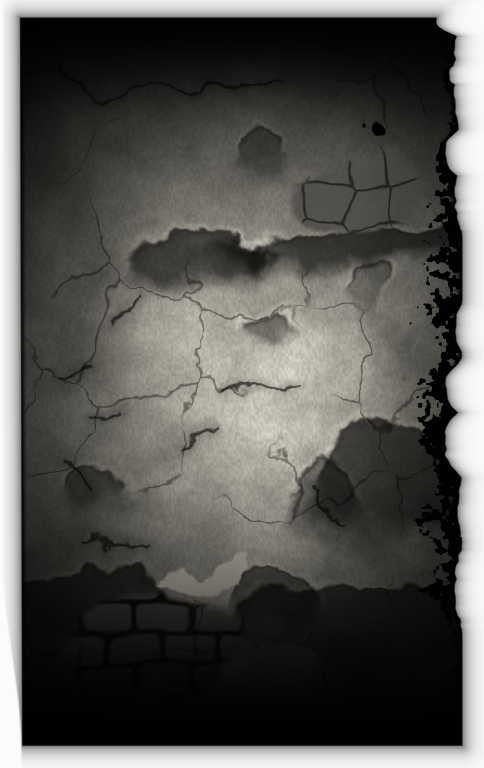
This texture is drawn by a Shadertoy shader. Its source:

```glsl
float hash(vec2 p) {
    p = fract(p * vec2(0.1031, 0.1137));
    p += dot(p, p.yx + 33.33);
    return fract((p.x + p.y) * p.x * 7.31);
}

float noise(vec2 p) {
    vec2 i = floor(p), f = fract(p);
    f = f * f * (3.0 - 2.0 * f);
    return mix(mix(hash(i), hash(i + vec2(1, 0)), f.x),
               mix(hash(i + vec2(0, 1)), hash(i + 1.0), f.x), f.y);
}

float fbm(vec2 p) {
    float sum = 0.0, amp = 0.516;
    for (int i = 0; i < 5; i++, amp *= 0.5) {
        sum += amp * noise(p);
        p = mat2(1.6, 1.2, -1.2, 1.6) * p + 7.3;
    }
    return sum;
}

// Zero along the joints between scattered cells
float cellJoint(vec2 p) {
    float near = 9.0, next = 9.0;
    for (int k = 0; k < 9; k++) {
        vec2 c = floor(p) + vec2(k % 3, k / 3) - 1.0;
        float d = length(c + 0.15 + 0.7 * vec2(hash(c), hash(c + 51.0)) - p);
        next = min(next, max(near, d));
        near = min(near, d);
    }
    return next - near;
}

float segment(vec2 p, vec2 a, vec2 b) {
    b -= a;
    p -= a;
    return length(p - b * clamp(dot(p, b) / dot(b, b), 0.0, 1.0));
}

float oval(vec2 p, vec2 centre, vec2 radius) {
    return (length((p - centre) / radius) - 1.0) * min(radius.x, radius.y);
}

// Torn right border, y measured downwards
float tornEdge(float y) {
    vec3 notches[10] = vec3[10](
        vec3(0.023, 0.033, 0.022), vec3(0.10, 0.010, 0.075), vec3(0.098, 0.018, 0.014),
        vec3(0.20, 0.022, 0.028), vec3(0.255, 0.009, 0.037), vec3(0.428, 0.009, 0.026),
        vec3(0.505, 0.021, 0.03), vec3(0.576, 0.022, 0.036), vec3(0.66, 0.005, 0.035),
        vec3(0.765, 0.009, 0.043));
    float bite = 0.0;
    for (int i = 0; i < 10; i++)
        bite = max(bite, notches[i].y * exp(-pow(abs(y - notches[i].x) / notches[i].z, 4.0)));
    return 0.602 - bite + 0.003 * (noise(vec2(y * 130.0, 3)) - 0.5) * step(0.001, bite);
}

float plaster(vec2 p) {
    vec2 w = p + 0.075 * (vec2(fbm(p * 15.0), fbm(p * 15.0 + 40.0)) - 0.5);
    // Central light and mottled surface
    vec2 g = (p - vec2(0.335, 0.475)) / vec2(0.275, 0.31), core = w - vec2(0.345, 0.475);
    float tone = 0.7 * exp(-dot(g, g)) + 0.09 * exp(-dot(core, core) / 0.004);
    tone *= 0.62 + 0.5 * fbm(w * 9.0) + 0.26 * fbm(p * 32.0 + 9.0);
    tone *= 0.93 + 0.14 * noise(p * vec2(420, 260));

    // Broken layers: crisp lip above, soft fade below
    vec4 layers[11] = vec4[11](
        vec4(0.26, 0.336, 0.08, 0.034), vec4(0.456, 0.326, 0.155, 0.025),
        vec4(0.515, 0.63, 0.105, 0.078), vec4(0.415, 0.64, 0.036, 0.045),
        vec4(0.115, 0.79, 0.105, 0.056), vec4(0.46, 0.825, 0.16, 0.06),
        vec4(0.35, 0.785, 0.055, 0.037), vec4(0.345, 0.2, 0.032, 0.032),
        vec4(0.345, 0.427, 0.035, 0.018), vec4(0.475, 0.38, 0.025, 0.03),
        vec4(0.125, 0.635, 0.04, 0.03));
    for (int i = 0; i < 11; i++) {
        vec4 layer = layers[i];
        float d = oval(w, layer.xy, layer.zw), q = (w.y - layer.y) / layer.w;
        float soft = mix(0.003, 0.6 * min(layer.z, layer.w), smoothstep(-0.2, 0.9, q));
        float upper = smoothstep(0.4, -0.5, q), rim = (d - 0.006) / 0.004;
        tone *= 1.0 - min(0.57, 0.1 + 6.0 * layer.z) * (1.0 - smoothstep(-soft, soft, d));
        tone *= 1.0 + upper * (0.13 * exp(-rim * rim) - 0.4 * exp(-d * d / 0.000007));
    }

    // Cobbles at upper right
    float area = 1.0 - smoothstep(-0.006, 0.006, oval(w, vec2(0.47, 0.255), vec2(0.08, 0.048)));
    float stone = smoothstep(0.0, 0.1, cellJoint(mix(p, w, 0.3) * 19.0 + 2.4));
    tone = mix(tone, (0.3 - 0.5 * abs(p.x - 0.44)) * mix(0.25, 1.0, stone), area * 0.8);

    // Bricks at lower left
    vec2 size = vec2(0.072, 0.039), b = (mix(p, w, 0.25) - vec2(0.104, 0.787)) / size;
    b.x += 0.5 * mod(floor(b.y), 2.0);
    vec2 side = abs(fract(b) - 0.5) * size - vec2(0.025, 0.009);
    float brick = 1.0 - smoothstep(0.005, 0.01, length(max(side, 0.0)));
    area = 1.0 - smoothstep(-0.008, 0.008, oval(w, vec2(0.213, 0.842), vec2(0.12, 0.058)));
    tone = mix(tone, mix(0.012, 0.13 - 0.7 * (p.y - 0.79), brick), area * 0.9);

    // Pale raised chip
    vec2 chip = abs(w - vec2(0.53 - 0.35 * w.y, 0.752)) - vec2(0.044, 0.018);
    area = 1.0 - smoothstep(-0.003, 0.003, max(chip.x, chip.y));
    tone = mix(tone, 0.5 - 2.0 * (p.y - 0.745), 0.8 * area);

    // Short cracks and branching veins
    vec4 cracks[10] = vec4[10](
        vec4(0.078, 0.484, 0.126, 0.462), vec4(0.12, 0.534, 0.167, 0.525),
        vec4(0.293, 0.518, 0.391, 0.505), vec4(0.241, 0.586, 0.276, 0.568),
        vec4(0.085, 0.586, 0.143, 0.638), vec4(0.124, 0.699, 0.195, 0.716),
        vec4(0.404, 0.635, 0.443, 0.677), vec4(0.156, 0.417, 0.195, 0.384),
        vec4(0.098, 0.098, 0.247, 0.13), vec4(0.247, 0.13, 0.378, 0.102));
    float d = 1.0;
    for (int i = 0; i < 10; i++) d = min(d, segment(w, cracks[i].xy, cracks[i].zw));
    tone *= 0.35 + 0.5 * smoothstep(0.0005, 0.0035, d) + 0.15 * smoothstep(0.0, 0.018, d);
    float vein = 1.0 - smoothstep(0.0, 0.035, cellJoint(w * 8.0));
    tone *= 1.0 - 0.4 * vein * smoothstep(0.48, 0.62, fbm(p * 8.0 + 20.0));
    return tone * smoothstep(0.02, 0.17, p.y) * (1.0 - smoothstep(0.76, 0.95, p.y));
}

void mainImage(out vec4 fragColor, in vec2 fragCoord) {
    float px = 1.0 / iResolution.y;
    vec2 p = vec2(fragCoord.x, iResolution.y - fragCoord.y) * px;
    float right = tornEdge(p.y), left = 0.026 + 0.003 * p.y, inset = right - p.x;
    vec2 outside = max(vec2(left, 0.023) - p, p - vec2(right, 0.971));
    // Black grime along the torn side
    float band = smoothstep(0.18, 0.3, p.y) * (1.0 - smoothstep(0.74, 0.86, p.y));
    float grain = 0.6 * noise(p * 95.0) + 0.4 * noise(p * 230.0);
    float reach = mix(0.012, 0.045, band) * (0.6 + 0.8 * noise(vec2(p.y * 22.0, 8)));
    float tone = plaster(p) * smoothstep(-0.08, 0.06, inset / reach - 1.7 * grain + 0.35);
    tone *= smoothstep(-0.002, 0.002, length(p - vec2(0.489, 0.166)) - 0.018 * noise(p * 110.0));
    tone *= smoothstep(0.0, 0.01, inset) * smoothstep(-0.001, 0.008, p.x - left);
    // Paper with a drop shadow and lifted corner
    float corner = mix(0.004, 0.028, smoothstep(0.73, 0.98, p.y));
    float shadow = 0.5 * exp(-length(max(outside, 0.0)) / 0.01) * smoothstep(-0.002, 0.002, p.x - corner);
    vec3 sheet = tone * vec3(1.02, 1, 0.935) + 0.004;
    float cover = 1.0 - smoothstep(-px, px, max(outside.x, outside.y));
    fragColor = vec4(mix(vec3(0.985 - shadow), sheet, cover), 1);
}
```
